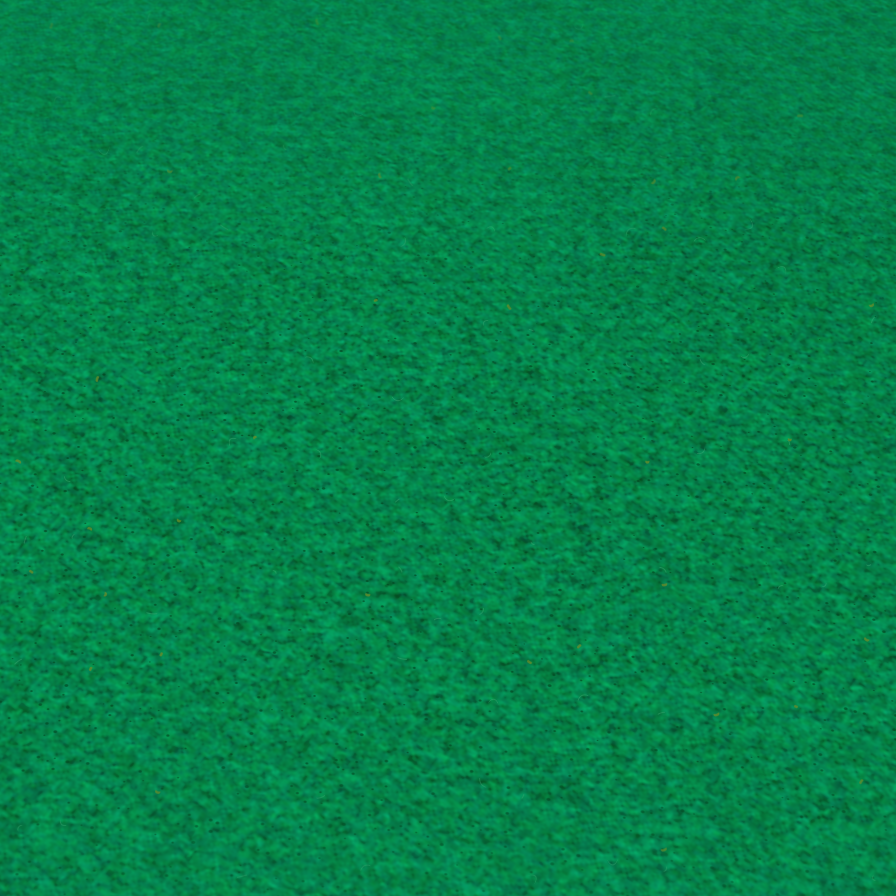
Reproduce this texture procedurally as a WebGL 2 fragment shader.

```glsl
#version 300 es
precision highp float;
// Green felt cloth seen at a low angle, with a band of sharp focus, pits and stray fibres.
uniform vec2 u_resolution;
out vec4 fragColor;

float hash(vec2 p) {
    return fract(sin(dot(p, vec2(127.1, 311.7))) * 43758.5453);
}

float valueNoise(vec2 p) {
    vec2 cell = floor(p);
    vec2 f = fract(p);
    f = f * f * (3.0 - 2.0 * f);
    float low = mix(hash(cell), hash(cell + vec2(1.0, 0.0)), f.x);
    float high = mix(hash(cell + vec2(0.0, 1.0)), hash(cell + vec2(1.0)), f.x);
    return mix(low, high, f.y);
}

// Noise centred on zero
float grain(vec2 p, vec2 frequency, float seed) {
    return valueNoise(p * frequency + seed) - 0.5;
}

mat2 rotation(float angle) {
    float c = cos(angle);
    float s = sin(angle);
    return mat2(c, s, -s, c);
}

// Small dark holes, jittered along the weave rows
float pits(vec2 p, vec2 cells, float density, float radius, float blur) {
    vec2 grid = p * cells;
    vec2 id = floor(grid);
    vec2 jitter = 0.5 + 0.6 * (vec2(hash(id + 3.1), hash(id + 8.7)) - 0.5);
    vec2 offset = (fract(grid) - jitter) / cells;
    float size = radius * mix(0.4, 1.2, hash(id + 5.3));
    float present = step(hash(id), density);
    float d = length(offset * vec2(0.85, 1.1)) - size;
    return present * (1.0 - smoothstep(-blur, blur, d));
}

// Scattered curved strands, at most one per grid cell
float strands(vec2 p, float cells, float density, float halfLength,
              float radius, float bend, float blur, float seed) {
    vec2 grid = p * cells;
    vec2 id = floor(grid) + seed;
    vec2 center = 0.25 + 0.5 * vec2(hash(id + 1.7), hash(id + 4.9));
    float angle = (hash(id + 9.2) - 0.5) * 2.6;
    vec2 q = rotation(angle) * (fract(grid) - center) / cells;
    q.y += bend * (hash(id + 6.4) - 0.5) * q.x * q.x / halfLength;
    float reach = halfLength * mix(0.4, 1.2, hash(id + 2.8));
    q.x -= clamp(q.x, -reach, reach);
    float present = step(hash(id), density);
    return present * (1.0 - smoothstep(-blur, blur, length(q) - radius));
}

// Brightness of the napped surface around zero; each layer leans its own way
float nap(vec2 cloth, float focus) {
    vec2 warp = 0.005 * vec2(grain(cloth, vec2(110.0), 11.0),
                             grain(cloth, vec2(110.0), 37.0));
    vec2 p = cloth + warp;
    float fuzz = grain(rotation(0.5) * cloth, vec2(270.0, 310.0), 29.0);
    float fine = grain(rotation(-0.1) * p, vec2(140.0, 230.0), 5.0);
    float cross = grain(rotation(0.35) * p, vec2(130.0, 215.0), 53.0);
    float tufts = grain(rotation(0.12) * p, vec2(65.0, 130.0), 19.0);
    float mottle = grain(rotation(-0.15) * p, vec2(24.0, 60.0), 43.0);
    float broad = grain(rotation(0.4) * cloth, vec2(5.0, 8.0), 71.0);
    float rowPhase = cloth.y * 75.0 + 1.4 * grain(cloth, vec2(14.0, 20.0), 83.0);
    float rows = sin(6.28318 * rowPhase) * valueNoise(cloth * vec2(16.0, 22.0));
    float gaps = smoothstep(0.15, 0.4, -0.55 * (fine + fuzz));
    return fuzz * mix(0.07, 0.12, focus) + fine * mix(0.075, 0.125, focus)
         + cross * mix(0.06, 0.1, focus) + tufts * 0.06 + mottle * 0.026
         + broad * 0.01 + rows * mix(0.006, 0.015, focus) - gaps * 0.04 * focus;
}

void main() {
    vec2 uv = gl_FragCoord.xy / u_resolution.y;
    float pixel = 1.0 / u_resolution.y;

    // Mild perspective, then the tilt of the weave
    float depth = 0.88 + 0.26 * uv.y;
    vec2 cloth = rotation(0.13) * ((uv - vec2(0.5, 0.0)) * depth);
    float focus = smoothstep(-0.35, 0.25, uv.y) * (1.0 - smoothstep(0.6, 1.0, uv.y));
    float blur = pixel * mix(1.4, 0.8, focus);

    // Base green with fine drift between warm and cool
    float shade = 0.512 + nap(cloth, focus);
    shade -= 0.018 * smoothstep(0.5, 1.0, uv.x) * smoothstep(0.2, 0.7, uv.y);
    float tint = 0.08 * grain(rotation(0.25) * cloth, vec2(150.0, 190.0), 97.0)
               + 0.02 * grain(cloth, vec2(60.0, 90.0), 61.0);
    float blue = 0.288 + 0.62 * (shade - 0.506) + tint + 0.01 * (1.0 - focus);
    vec3 color = vec3(0.02, shade, blue);

    // Pits show mostly where the cloth is sharp
    float hole = pits(cloth, vec2(95.0, 75.0), 0.2, 0.0014, blur);
    color = mix(color, vec3(0.01, 0.28, 0.13), hole * 0.7 * focus);

    // Pale hairs and yellow flecks
    float visible = mix(0.4, 1.0, focus);
    float hair = strands(uv, 21.0, 0.16, 0.005, 0.0005, 1.8, blur, 13.0);
    color = mix(color, vec3(0.24, 0.66, 0.45), hair * 0.5 * visible);
    float fleck = strands(uv, 13.0, 0.22, 0.0017, 0.0014, 0.5, blur, 57.0);
    color = mix(color, vec3(0.42, 0.55, 0.16), fleck * 0.75 * visible);

    fragColor = vec4(clamp(color, 0.0, 1.0), 1.0);
}
```
